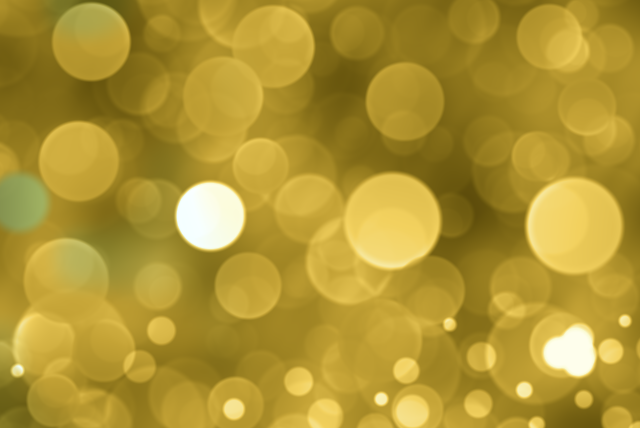
Write a Shadertoy shader that draws this background.

```glsl
// Golden bokeh: soft overlapping light discs and glints over a blurred olive ground.

// Tone ramp, one colour per unit of tone
const vec3 SHADOW = vec3(0.20, 0.14, 0.01);
const vec3 UMBER  = vec3(0.40, 0.33, 0.05);
const vec3 OLIVE  = vec3(0.59, 0.49, 0.12);
const vec3 GOLD   = vec3(0.77, 0.64, 0.21);
const vec3 AMBER  = vec3(0.95, 0.82, 0.37);
const vec3 CREAM  = vec3(0.98, 0.98, 0.82);
const vec3 WHITE  = vec3(1.00, 1.00, 0.95);
const vec3 TEAL   = vec3(0.56, 0.65, 0.38);

// Lengths are fractions of the canvas height
const float BASE_TONE = 1.80;
const float BASE_CONTRAST = 2.7;
const int   GHOST_LAYERS = 4;
const float GHOST_CELL = 0.32;      // cell size of the largest faint discs
const float GHOST_LIFT = 0.62;
const int   DISC_COUNT = 21;
const int   HOT_EVERY = 7;          // one disc in this many is hot
const vec2  DISC_START = vec2(0.329, 0.495);
const vec2  DISC_STEP = vec2(0.7549, 0.5698);  // low-discrepancy step
const float SPARK_CELL = 0.095;
const vec2  GLINT = vec2(1.32, 0.165);
const vec2  TEAL_SPOT = vec2(0.045, 0.527);

vec4 hash4(vec2 p) {
    vec4 q = fract((p.xyxy + 17.0) * vec4(0.1031, 0.1030, 0.0973, 0.1099));
    q += dot(q, q.wzxy + 33.33);
    return fract((q.xxyz + q.yzzw) * q.zywx);
}

float noise(vec2 p) {
    vec2 i = floor(p), f = fract(p);
    f = f * f * (3.0 - 2.0 * f);
    return mix(mix(hash4(i).x, hash4(i + vec2(1, 0)).x, f.x),
               mix(hash4(i + vec2(0, 1)).x, hash4(i + vec2(1, 1)).x, f.x), f.y);
}

float discMask(vec2 q, float radius, float soft) {
    return 1.0 - smoothstep(radius - soft, radius + soft, length(q));
}

// Tone variation in a disc: slope, lit rim and an inner overlapping circle
float discShade(vec2 q, float radius, float turn) {
    vec2 dir = vec2(cos(6.2832 * turn), sin(6.2832 * turn));
    float slope = dot(q, dir) / radius;
    float rim = smoothstep(0.78, 0.96, length(q) / radius);
    float inner = discMask(q - dir * radius * 0.45, radius * 0.72, radius * 0.07);
    return 0.22 * slope + rim * (0.12 + 0.3 * max(slope, 0.0)) + 0.2 * inner - 0.1;
}

// Faint discs, one jittered disc per cell
float ghostLayer(vec2 p, float cell, float seed) {
    vec2 home = floor(p / cell);
    float lift = 0.0;
    for (int y = -1; y <= 1; y++)
    for (int x = -1; x <= 1; x++) {
        vec2 id = home + vec2(x, y);
        vec4 h = hash4(id + seed);
        vec2 q = p - (id + h.xy) * cell;
        float radius = cell * mix(0.28, 0.46, h.z);
        float strength = GHOST_LIFT * h.w * h.w;
        lift += discMask(q, radius, 0.008) * strength
              * (1.0 + discShade(q, radius, fract(h.z * 7.0)));
    }
    return lift;
}

// Small lights, denser toward the lower right
float sparkLayer(vec2 p, float aspect) {
    vec2 home = floor(p / SPARK_CELL);
    float lift = 0.0;
    for (int y = -1; y <= 1; y++)
    for (int x = -1; x <= 1; x++) {
        vec2 id = home + vec2(x, y);
        vec4 h = hash4(id + 71.0);
        vec2 c = (id + h.xy) * SPARK_CELL;
        float chance = smoothstep(0.5, 0.05, c.y) * (0.1 + 0.5 * c.x / aspect);
        float radius = mix(0.012, 0.045, h.z);
        float strength = mix(2.2, 0.6, h.z) * step(h.w, chance);
        lift += strength * discMask(p - c, radius, 0.005);
    }
    return lift;
}

vec3 toneColor(float t) {
    vec3 c = mix(SHADOW, UMBER, clamp(t, 0.0, 1.0));
    c = mix(c, OLIVE, clamp(t - 1.0, 0.0, 1.0));
    c = mix(c, GOLD, clamp(t - 2.0, 0.0, 1.0));
    c = mix(c, AMBER, clamp(t - 3.0, 0.0, 1.0));
    c = mix(c, CREAM, clamp(t - 4.0, 0.0, 1.0));
    return mix(c, WHITE, clamp(t - 5.0, 0.0, 1.0));
}

void mainImage(out vec4 fragColor, in vec2 fragCoord) {
    vec2 p = fragCoord / iResolution.y;
    float aspect = iResolution.x / iResolution.y;

    // Blurred ground with slanted streaks
    float clouds = 0.65 * noise(p * 3.7 + 4.0) + 0.35 * noise(p * 8.0 + 31.0);
    float tone = BASE_TONE + BASE_CONTRAST * (clouds - 0.5);
    tone -= 0.4 * smoothstep(0.65, 1.0, p.y) * smoothstep(0.3, 1.2, p.x);
    vec2 slant = vec2(0.85 * p.x - 0.5 * p.y, 0.5 * p.x + 0.85 * p.y);
    tone += 0.25 * (noise(slant * vec2(26.0, 6.0)) - 0.5);

    for (int i = 0; i < GHOST_LAYERS; i++)
        tone += ghostLayer(p, GHOST_CELL * pow(0.75, float(i)), 13.0 * float(i));

    // Distinct discs, a few of them hot
    for (int i = 0; i < DISC_COUNT; i++) {
        float n = float(i);
        vec4 h = hash4(vec2(n, 5.0));
        bool hot = i % HOT_EVERY == 0;
        vec2 q = p - fract(DISC_START + n * DISC_STEP) * vec2(aspect, 1.0);
        float radius = hot ? mix(0.08, 0.113, min(n / 7.0, 1.0)) : mix(0.055, 0.102, h.x);
        float level = hot ? 4.0 + 1.7 * exp(-n) : mix(2.7, 3.65, h.y);
        float opacity = hot ? 0.95 : mix(0.55, 0.85, h.z);
        float mask = discMask(q, radius, hot ? 0.008 : 0.005);
        tone = mix(tone, level + discShade(q, radius, h.w), mask * opacity);
    }

    // Sparks and a white glint with its halo
    tone += sparkLayer(p, aspect);
    tone += 0.9 * exp(-length(p - GLINT) / 0.07);
    for (int i = 0; i < 3; i++) {
        vec2 q = p - GLINT - 0.07 * (hash4(vec2(i, 9.0)).xy - 0.5);
        tone = mix(tone, 5.8, discMask(q, 0.036, 0.009));
    }

    // Teal tint on the left and one teal disc
    vec3 col = toneColor(tone);
    float tint = smoothstep(0.5, 0.85, noise(p * 5.0 + 50.0)) * smoothstep(0.65, 0.1, p.x);
    col = mix(col, col * vec3(0.8, 1.05, 1.8), 0.6 * tint);
    vec2 t = p - TEAL_SPOT;
    col = mix(col, TEAL * (1.0 + 2.0 * t.x), 0.85 * discMask(t, 0.068, 0.016));

    fragColor = vec4(col, 1.0);
}
```
